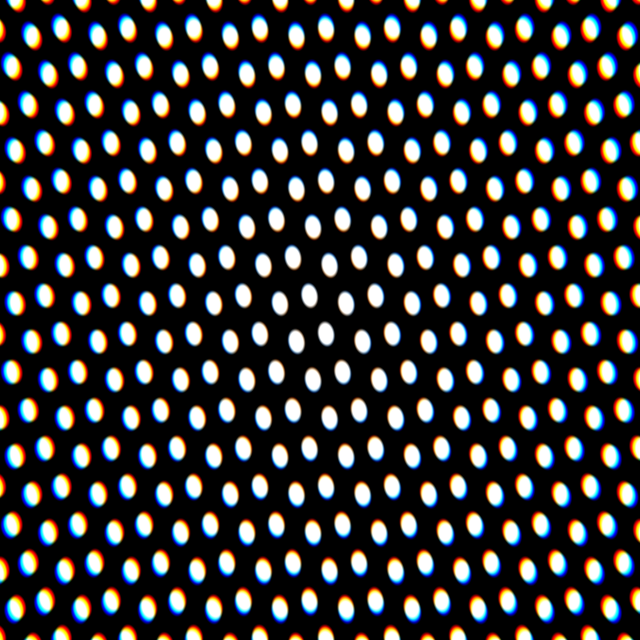
Reproduce this pattern procedurally as a Shadertoy shader.

```glsl
const float PERIOD = 0.1034;
const float ROW_HEIGHT = PERIOD / sqrt(3.0);

// Signed distance to a slightly leaning ellipse, repeated along x
float ellipseRow(vec2 p) {
    p.x -= PERIOD * round(p.x / PERIOD);
    float c = cos(0.17), s = sin(0.17);
    p = mat2(c, -s, s, c) * p;
    return (length(p / vec2(0.0122, 0.0182)) - 1.0) * 0.0145;
}

// Coverage of the staggered dots: two per period, each row a quarter period along
float dots(vec2 p) {
    p -= vec2(0.0095, -0.0217);
    float row = round((p.y + 0.006) / ROW_HEIGHT);
    p -= row * vec2(-0.25 * PERIOD, ROW_HEIGHT);
    float dist = min(ellipseRow(p), ellipseRow(p + vec2(0.0462, 0.0121)));
    float softness = max(0.0028, 0.75 / iResolution.y);
    return 1.0 - smoothstep(-softness, softness, dist);
}

void mainImage(out vec4 fragColor, in vec2 fragCoord) {
    vec2 p = (fragCoord - 0.5 * iResolution.xy) / iResolution.y;

    // Lens dispersion: red shrinks toward the centre, blue spreads outward
    vec3 light = vec3(dots(p * 1.008), dots(p), dots(p * 0.992));
    fragColor = vec4(light, 1.0);
}
```
